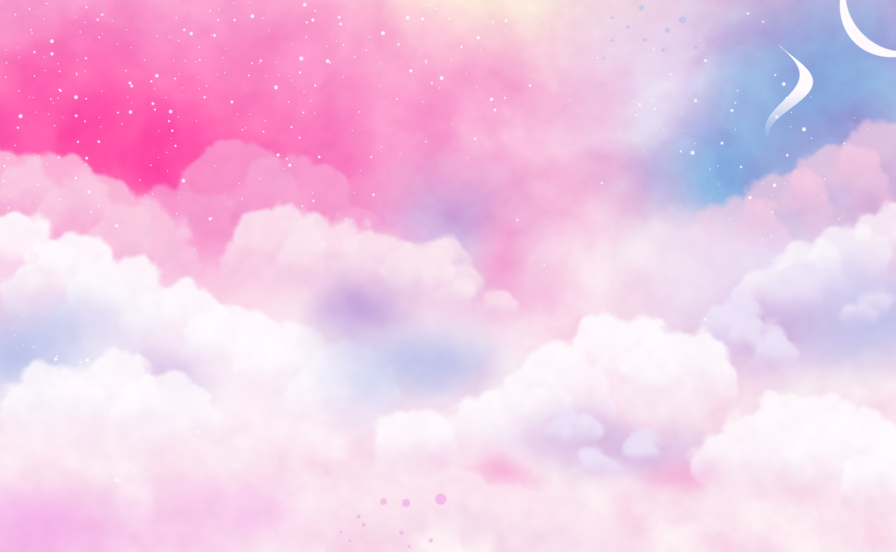
Write a Shadertoy shader that draws this background.

```glsl
// A pastel dream sky: hot pink, cream and blue washes behind banks of cloud.
// Gaussian washes lay the colour, discs ruffled by cellular noise form the
// clouds, and hashes scatter puffs, stars and paint drops.
const vec3 HOT = vec3(1, .28, .64), CANDY = vec3(.99, .55, .79),
  ROSE = vec3(.97, .67, .84), BLUSH = vec3(.98, .8, .89),
  SHELL = vec3(.985, .9, .94), WHITE = vec3(1, .98, .995),
  CREAM = vec3(.99, .92, .86), MIST = vec3(.93, .89, .97),
  LILAC = vec3(.78, .64, .86), PERI = vec3(.73, .76, .92),
  BLUE = vec3(.44, .67, .88), ORCHID = vec3(.96, .68, .91);
const float EDGE = .008, RUFFLE = .032, WARP = .11; // rim, billows, wander
vec3 paint;        // colour so far
vec2 spot, wet;    // canvas position, plain and warped
float ruffle, px;  // billow height, pixel size

vec2 hash2(vec2 p) {
  vec3 q = fract(p.xyx * vec3(.1031, .103, .0973));
  q += dot(q, q.yzx + 33.33);
  return fract((q.xx + q.yz) * q.zy);
}
float noise(vec2 p) {
  vec2 i = floor(p), f = fract(p), e = vec2(1, 0);
  f *= f * (3. - 2. * f);
  return mix(mix(hash2(i).x, hash2(i + e).x, f.x),
             mix(hash2(i + e.yx).x, hash2(i + 1.).x, f.x), f.y);
}
float fbm(vec2 p) {
  float sum = -.48;
  for (float amp = .5; amp > .02; amp *= .5) {
    sum += amp * noise(p);
    p = mat2(1.6, 1.2, -1.2, 1.6) * p + 7.;
  }
  return sum;
}
// Rounded bumps, high at the cell centres
float billow(vec2 p) {
  float near = 1.;
  for (int k = 0; k < 9; k++) {
    vec2 g = floor(p) + vec2(k % 3, k / 3) - 1.;
    near = min(near, length(g + hash2(g) - p));
  }
  return .5 - near;
}
float cover(float d, float soft) { return 1. - smoothstep(-soft, soft, d); }
float glow(vec2 q) { return exp(-dot(q, q)); }
// Soft stain from its centre and radii
void wash(float x, float y, float rx, float ry, vec3 tint, float alpha) {
  paint = mix(paint, tint, alpha * glow((wet - vec2(x, y)) / vec2(rx, ry)));
}
// Cloud disc with a crisp crown and a shaded, dissolving base
void puff(float x, float y, float r, vec3 tint, float alpha) {
  vec2 q = spot - vec2(x, y);
  float body = cover(length(q) - r - ruffle, EDGE), rise = q.y / r + 9. * ruffle;
  tint *= mix(vec3(.96, .91, .97), vec3(1), smoothstep(-.5, .5, rise));
  paint = mix(paint, tint, alpha * body * smoothstep(-.9, .6, rise));
}
// Small puffs scattered over a box, the lower ones in front
void cluster(float x, float y, float w, float h, float r, vec3 tint) {
  for (float i = 0.; i < 8.; i++) {
    vec2 k = hash2(vec2(x, y) * 70. + i * 3.7);
    puff(x + w * (k.x - .5), y - h * i / 8., r * (.6 + .7 * k.y), tint, .75);
  }
}
void splatter(vec2 centre, vec3 tint) {
  for (float i = 0.; i < 10.; i++) {
    vec2 h = hash2(centre * 91. + i * 5.3);
    float d = length(spot - centre - (h - .5) * vec2(.22, .1));
    paint = mix(paint, tint, .7 * cover(d - .002 - .009 * h.x * h.y, px));
  }
}
void stars(float scale) {
  vec2 cell = floor(spot * scale), h = hash2(cell + scale), k = hash2(cell + 57.);
  float density = .55 * glow((spot - vec2(.25, .87)) / vec2(.5, .2))
    + .35 * glow((spot - vec2(1.33, .74)) / .18) + .3 * glow((spot - vec2(.1, .35)) / .12);
  float d = length(spot - (cell + .2 + .6 * h) / scale) - mix(.0006, .0036, k.y * k.y * k.y);
  paint = mix(paint, WHITE, step(k.x, density) * .9 * cover(d, px));
}
void sky() {
  paint = mix(SHELL, ROSE, smoothstep(.25, .8, wet.y));
  wash(.45, .85, .48, .28, CANDY, .8);
  wash(.24, .73, .3, .13, HOT, .95); wash(.03, .83, .2, .12, HOT, .6);
  wash(.91, 1.03, .3, .13, CREAM, 1.);
  wash(1.5, .86, .27, .24, BLUE, .8); wash(1.3, .68, .15, .15, BLUE, .9);
  wash(1.17, .86, .13, .17, MIST, .8); wash(1., .66, .15, .2, BLUSH, .6);
  wash(1.2, .51, .25, .08, SHELL, .8);
  wash(.82, .57, .1, .1, LILAC, .9); wash(.91, .53, .04, .1, ROSE, .9);
  paint += fbm(wet * 13.) * vec3(.04, .2, .09);
}
void farClouds() {
  for (float t = 0.; t < 4.; t++) {
    puff(.33 + .1 * t, .55 + .09 * sin(t * 1.2), .105, ROSE, .65);
    puff(.01 + .08 * t, .625 - .011 * t * t, .1, BLUSH, .75);
    puff(1.34 + .09 * t, .55 + .05 * t, .085, BLUSH, .65);
  }
  wash(.6, .42, .25, .11, SHELL, .9); wash(1.42, .5, .23, .09, MIST, .9);
  cluster(.83, .53, .14, .1, .035, SHELL);
  for (float t = 0.; t < 4.; t++) {
    puff(.5 + .085 * t, .53 - .006 * t * t, .09 - .007 * t, SHELL, .85);
    puff(1.4 + .07 * t, .46 + .03 * t, .065, WHITE, .7);
  }
  wash(1.39, .4, .14, .06, LILAC, .7); wash(1.57, .42, .12, .09, PERI, .8);
  cluster(1.45, .46, .3, .13, .045, MIST);
}
void whiteBanks() {
  wash(.25, .32, .42, .12, WHITE, .9);
  for (float t = 0.; t < 7.; t++) puff(.02 + .1 * t, .51 - .04 * t, .1, WHITE, .9);
  wash(.04, .37, .15, .08, PERI, .9); wash(.31, .32, .06, .05, LILAC, .5);
  wash(.655, .44, .065, .055, LILAC, .95); wash(.76, .34, .12, .07, PERI, .85);
  for (float t = 0.; t < 3.; t++) {
    puff(.1 + .1 * t, .25 + .02 * sin(t * 2.), .085, WHITE, .8);
    puff(.76 + .1 * t, .18 + .02 * t, .08, WHITE, .85);
    puff(1.01 + .11 * t, .27 + .06 * sin(t * 1.3), .1, WHITE, .9);
  }
  wash(1.13, .2, .17, .05, LILAC, .6); wash(1.25, .16, .07, .03, ROSE, .7);
  wash(.91, .13, .07, .03, ROSE, .8); cluster(1.13, .23, .2, .09, .03, MIST);
  for (float t = 0.; t < 4.; t++) {
    puff(1.36 + .09 * t, .15 + .04 * sin(t * 1.5), .1, WHITE, .85);
    puff(.7 + .11 * t, .05 + .03 * sin(t * 1.6), .08, SHELL, .85);
  }
  wash(.04, .03, .22, .09, ORCHID, .85); wash(.42, .07, .13, .06, ORCHID, .5);
}
// Pale curl and crescent at the upper right
void ribbons() {
  float t = clamp((spot.y - .735) / .185, 0., 1.), bend = sin(3.1416 * t);
  float curl = abs(spot.x - 1.425 - .035 * sin(6. * t - 2.4)) - .016 * bend * bend;
  vec2 q = spot - vec2(1.625, 1);
  float arc = abs(length(q) - .098) - .011 * glow((q + .07) / .09);
  paint = mix(paint, WHITE, smoothstep(0., .6, t) * step(t, .99) * cover(curl, px));
  paint = mix(paint, WHITE, cover(arc, px));
}
void mainImage(out vec4 fragColor, in vec2 fragCoord) {
  px = 1. / iResolution.y; spot = fragCoord * px;
  vec2 drift = vec2(fbm(spot * 5.), fbm(spot * 5. + 31.));
  float grain = fbm(spot * 45.);
  wet = spot + WARP * drift;
  ruffle = RUFFLE * (billow(spot * 13.) + .4 * billow(spot * 29.) + .5 * drift.x + .4 * grain);
  sky(); farClouds(); whiteBanks(); ribbons();
  stars(24.); stars(41.);
  splatter(vec2(.7, .05), ORCHID); splatter(vec2(1.2, .94), PERI);
  fragColor = vec4(paint + .03 * grain, 1);
}
```
